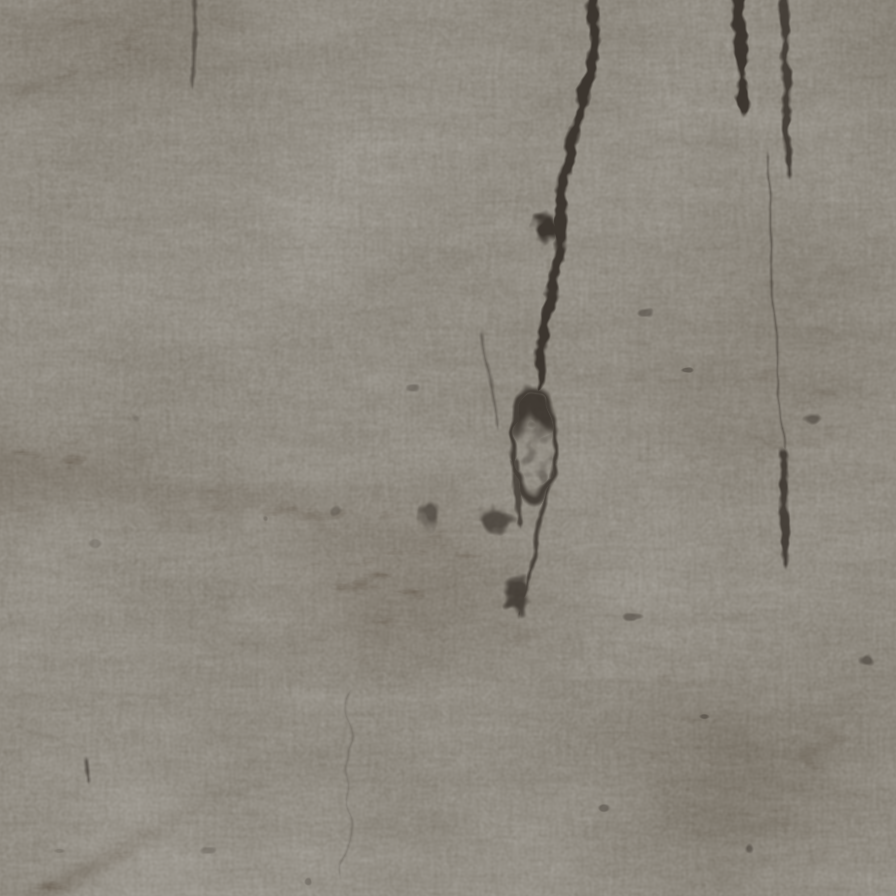
Reproduce this texture procedurally as a WebGL 1 fragment shader.

```glsl
precision highp float;
uniform vec2 u_resolution;

const vec3 PLASTER_DARK = vec3(0.495, 0.472, 0.428);
const vec3 PLASTER_LIGHT = vec3(0.625, 0.608, 0.575);
const vec3 STAIN_TINT = vec3(0.84, 0.81, 0.78);
const vec3 CRACK_INK = vec3(0.20, 0.175, 0.15);
const float EDGE_SOFTNESS = 0.0024;
const float CLOUD_AMOUNT = 0.42;
const float STREAK_AMOUNT = 0.22;
const float GRAIN_AMOUNT = 0.30;
const float WEAVE_AMOUNT = 0.20;
const float STAIN_AMOUNT = 0.50;
const int SPECK_COUNT = 16;

vec2 hash2(vec2 p) {
  p = vec2(dot(p, vec2(127.1, 311.7)), dot(p, vec2(269.5, 183.3)));
  return fract(sin(p) * 43758.545);
}

float corner(vec2 cell, vec2 offset) {
  return dot(hash2(cell) * 2.0 - 1.0, offset);
}

float gradientNoise(vec2 p) {
  vec2 i = floor(p), f = fract(p);
  vec2 u = f * f * f * (f * (f * 6.0 - 15.0) + 10.0);
  vec2 e = vec2(1.0, 0.0);
  return mix(mix(corner(i, f), corner(i + e.xy, f - e.xy), u.x),
             mix(corner(i + e.yx, f - e.yx), corner(i + e.xx, f - e.xx), u.x), u.y);
}

float fbm(vec2 p) {
  float sum = 0.0, amplitude = 1.0;
  for (int i = 0; i < 4; i++) {
    sum += amplitude * gradientNoise(p);
    p = p * 2.03 + 17.3;
    amplitude *= 0.5;
  }
  return sum;
}

// Soft elliptical patch
float patchMask(vec2 p, vec2 center, vec2 radius) {
  vec2 q = (p - center) / radius;
  return exp(-dot(q, q));
}

// Ragged blot with a soft edge
float blot(vec2 p, vec2 center, vec2 radius) {
  float d = length((p - center) / radius) + 0.9 * gradientNoise(p * 85.0);
  return 1.0 - smoothstep(0.5, 1.3, d);
}

// Wandering, beaded line running down from top to bottom
float crack(vec2 p, vec2 top, vec2 bottom, float width, float wobble) {
  float seed = top.x * 91.0 + 0.5;
  float t = (p.y - bottom.y) / (top.y - bottom.y);
  float x = mix(bottom.x, top.x, t)
    + wobble * (gradientNoise(vec2(p.y * 11.0, seed)) + 0.5 * gradientNoise(vec2(p.y * 38.0, seed + 7.0)));
  float w = width * (1.0 + 1.1 * gradientNoise(vec2(p.y * 30.0, seed + 3.0)) + 0.9 * gradientNoise(p * 95.0));
  w *= smoothstep(-0.06, 0.12, t);
  float span = smoothstep(-0.003, 0.006, p.y - bottom.y) * smoothstep(-0.003, 0.006, top.y - p.y);
  return span * (1.0 - smoothstep(w - EDGE_SOFTNESS, w + EDGE_SOFTNESS, abs(p.x - x)));
}

// Hollow lens where the main crack splits, dark at its top
float lens(vec2 p) {
  const vec2 center = vec2(0.596, 0.505), radius = vec2(0.024, 0.060);
  float r = length((p - center) / radius) + 0.28 * gradientNoise(p * 48.0);
  float w = 0.0028 * (1.0 + gradientNoise(p * 70.0));
  float rim = 1.0 - smoothstep(w - EDGE_SOFTNESS, w + EDGE_SOFTNESS, abs(r - 1.0) * radius.x);
  float inside = 1.0 - smoothstep(0.9, 1.1, r);
  float fill = smoothstep(0.500, 0.540, p.y + 0.03 * gradientNoise(p * 60.0));
  float mottle = 0.35 * smoothstep(-0.1, 0.4, gradientNoise(p * 75.0));
  return max(0.8 * rim, inside * max(0.85 * fill, mottle));
}

float cracks(vec2 p) {
  float ink = 0.90 * crack(p, vec2(0.672, 1.05), vec2(0.599, 0.56), 0.0052, 0.018);
  ink = max(ink, lens(p));
  ink = max(ink, 0.75 * crack(p, vec2(0.620, 0.49), vec2(0.580, 0.31), 0.0024, 0.008));
  ink = max(ink, 0.70 * crack(p, vec2(0.573, 0.49), vec2(0.583, 0.41), 0.0036, 0.006));
  ink = max(ink, 0.50 * crack(p, vec2(0.219, 1.05), vec2(0.214, 0.90), 0.0022, 0.005));
  ink = max(ink, 0.90 * crack(p, vec2(0.820, 1.05), vec2(0.832, 0.87), 0.0068, 0.008));
  ink = max(ink, 0.80 * crack(p, vec2(0.874, 1.05), vec2(0.881, 0.80), 0.0042, 0.008));
  ink = max(ink, 0.55 * crack(p, vec2(0.855, 0.83), vec2(0.875, 0.48), 0.0008, 0.008));
  ink = max(ink, 0.80 * crack(p, vec2(0.874, 0.50), vec2(0.877, 0.365), 0.0040, 0.005));
  ink = max(ink, 0.40 * crack(p, vec2(0.535, 0.63), vec2(0.556, 0.52), 0.0014, 0.010));
  ink = max(ink, 0.22 * crack(p, vec2(0.384, 0.23), vec2(0.388, 0.02), 0.0010, 0.022));
  ink = max(ink, 0.60 * crack(p, vec2(0.096, 0.155), vec2(0.098, 0.125), 0.0020, 0.003));
  return ink;
}

float blots(vec2 p) {
  float ink = 0.65 * blot(p, vec2(0.553, 0.420), vec2(0.020, 0.013));
  ink = max(ink, 0.55 * blot(p, vec2(0.479, 0.427), vec2(0.010, 0.016)));
  ink = max(ink, 0.75 * blot(p, vec2(0.577, 0.338), vec2(0.014, 0.020)));
  ink = max(ink, 0.90 * blot(p, vec2(0.610, 0.746), vec2(0.013, 0.016)));
  for (int i = 0; i < SPECK_COUNT; i++) {
    vec2 h = hash2(vec2(float(i), 4.7));
    vec2 size = mix(vec2(0.003, 0.002), vec2(0.009, 0.006), hash2(h * 53.0));
    ink = max(ink, (0.15 + 0.35 * h.x) * blot(p, h * vec2(1.0, 0.68), size));
  }
  return ink;
}

float stains(vec2 p) {
  vec2 q = p + 0.06 * vec2(fbm(p * 6.0), fbm(p * 6.0 + 31.0));
  float s = 0.9 * patchMask(q, vec2(0.02, 0.470), vec2(0.13, 0.035));
  s += 0.6 * patchMask(q, vec2(0.24, 0.430), vec2(0.16, 0.025));
  s += 0.9 * patchMask(q, vec2(0.45, 0.345), vec2(0.13, 0.080));
  s += 0.6 * patchMask(q, vec2(0.83, 0.140), vec2(0.13, 0.120));
  s += 0.6 * patchMask(q, vec2(0.10, 0.960), vec2(0.15, 0.080));
  s += 0.4 * patchMask(q, vec2(0.85, 0.560), vec2(0.20, 0.140));
  vec2 diagonal = vec2(p.x, p.y - 0.55 * p.x);
  s += 0.9 * patchMask(diagonal, vec2(0.08, -0.025), vec2(0.10, 0.014));
  return s;
}

void main() {
  vec2 p = gl_FragCoord.xy / u_resolution;

  // Clouded plaster with fine grain and faint weave
  float tone = 0.64 + CLOUD_AMOUNT * fbm(p * 3.2 + 5.0);
  tone += 0.12 * (0.5 - p.y) - 0.08 * smoothstep(0.6, 1.0, p.x);
  tone += STREAK_AMOUNT * fbm(p * vec2(7.0, 34.0));
  tone += GRAIN_AMOUNT * (gradientNoise(p * 215.0) + 0.6 * gradientNoise(p * 110.0));
  tone += WEAVE_AMOUNT * (gradientNoise(p * vec2(190.0, 30.0)) + gradientNoise(p * vec2(30.0, 190.0)));

  // Brown stains and the dark flecks within them
  float stain = stains(p);
  float fleck = smoothstep(0.12, 0.75, fbm(p * vec2(18.0, 48.0) + 9.0)) * min(stain + 0.08, 1.0);
  vec3 color = mix(PLASTER_DARK, PLASTER_LIGHT, tone - 0.35 * STAIN_AMOUNT * stain);
  color *= mix(vec3(1.0), STAIN_TINT, clamp(STAIN_AMOUNT * stain + fleck, 0.0, 1.3));

  color = mix(color, CRACK_INK, max(cracks(p), blots(p)));
  gl_FragColor = vec4(color, 1.0);
}
```
